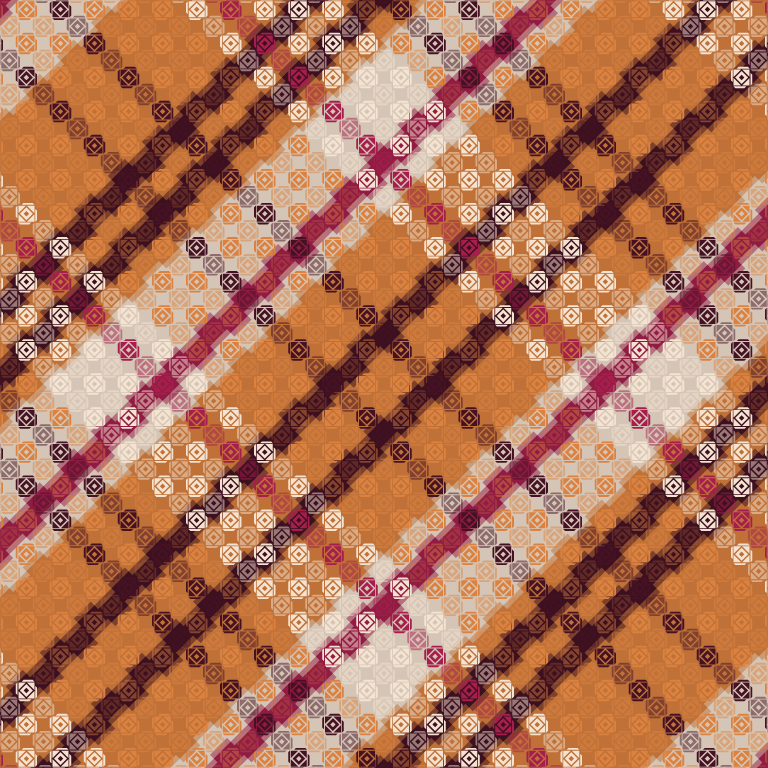
A Shadertoy shader for this pattern:

```glsl
// Diagonal tartan in orange, cream, maroon and crimson, woven from pinwheel tiles

const vec3 GROUND = vec3(0.86, 0.51, 0.25);
const vec3 CREAM = vec3(0.96, 0.89, 0.82);

// Thread colour by its signed position from the central mirror line
vec3 threadColor(float position) {
    float n = floor(abs(position));
    if (n == 6.0 || n == 22.0) return vec3(0.65, 0.12, 0.30);
    if (n == 1.0 || n == 11.0 || n == 13.0) return vec3(0.27, 0.07, 0.14);
    if ((n > 4.0 && n < 10.0) || (n > 18.0 && n < 24.0)) return CREAM;
    return GROUND;
}

// Corner triangles and hooked bars around a square ring; p spans -0.5 to 0.5
bool pinwheel(vec2 p) {
    if (abs(p.y) > abs(p.x)) p = vec2(p.y, -p.x);
    if (p.x < 0.0) p = -p;
    float diagonal = p.x + abs(p.y);
    bool triangle = p.x > 0.25 && diagonal < 0.47;
    bool ring = p.x > 0.08 && p.x < 0.19;
    bool bar = abs(diagonal - 0.575) < 0.055 && (p.y > 0.0 || p.x < 0.40);
    return triangle || ring || bar;
}

vec3 weave(vec2 uv) {
    // Thread axes run along the two diagonals
    vec2 t = 22.55 * vec2(uv.x + uv.y, uv.y - uv.x);
    vec2 cell = floor(t);

    // Warp edges carry a half-tone fringe that steps sideways on alternate tiles
    float jog = 0.22 * (2.0 * mod(cell.x, 2.0) - 1.0);
    vec3 pureWarp = threadColor(t.y);
    vec3 warp = 0.87 * mix(pureWarp, threadColor(t.y + jog), 0.5);
    vec3 weft = threadColor(t.x);

    // Weft shows fully or half in a checkerboard; ground weft sinks under dark warp
    float strength = mix(0.5, 1.0, mod(cell.x + cell.y, 2.0));
    if (weft == GROUND && pureWarp != CREAM && pureWarp != GROUND) strength *= 0.45;
    return pinwheel(t - cell - 0.5) ? mix(warp, weft, strength) : warp;
}

void mainImage(out vec4 fragColor, in vec2 fragCoord) {
    // Average a 4 by 4 grid of samples to smooth every edge
    vec3 color = vec3(0.0);
    for (int i = 0; i < 16; i++) {
        vec2 offset = (vec2(i % 4, i / 4) + 0.5) / 4.0 - 0.5;
        color += weave((fragCoord + offset - 0.5 * iResolution.xy) / iResolution.y);
    }
    fragColor = vec4(color / 16.0, 1.0);
}
```
